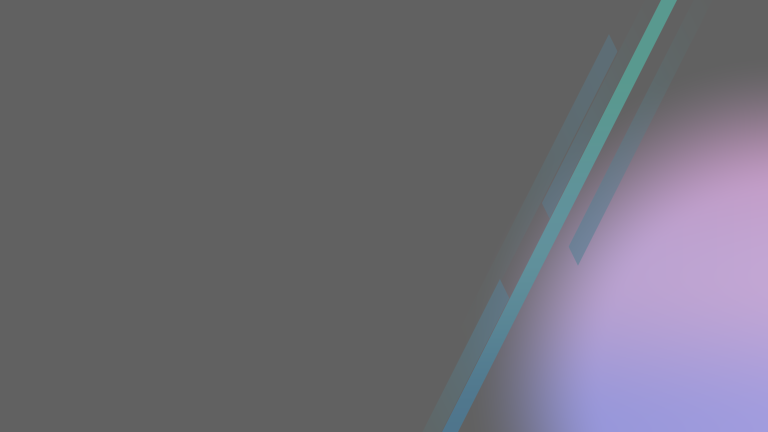
A Shadertoy shader for this background:

```glsl
#define BASE_GREY vec3(0.38)
#define BEAM_FOOT 1.0417
#define BEAM_LEAN 0.507
#define BEAM_HALF_WIDTH 0.0185
#define GLOW_CENTER vec2(1.829, 0.12)
#define GLOW_INNER 0.43
#define GLOW_OUTER 0.76
#define STREAK_BLUE vec3(0.34, 0.50, 0.58)
#define STREAK_GREEN vec3(0.34, 0.47, 0.45)

// Three-stop vertical gradient
vec3 gradient3(vec3 low, vec3 mid, vec3 high, float midpoint, float top, float t) {
    vec3 lower = mix(low, mid, smoothstep(0.0, midpoint, t));
    return mix(lower, high, smoothstep(midpoint, top, t));
}

// Antialiased coverage of the interval [left, right]
float band(float x, float left, float right, float aa) {
    return smoothstep(left - aa, left + aa, x) * (1.0 - smoothstep(right - aa, right + aa, x));
}

// Slanted strip with a cut end at cap, fading along direction (+1 up, -1 down)
vec3 addStreak(vec3 color, vec2 q, vec2 span, float cap, float direction,
               float reach, float strength, float aa) {
    float along = direction * (q.y + q.x - cap);
    float fade = 1.0 - smoothstep(0.0, reach, along);
    float mask = band(q.x, span.x, span.y, aa) * smoothstep(-aa, aa, along);
    vec3 tint = mix(STREAK_GREEN, STREAK_BLUE, fade);
    return mix(color, tint, mask * fade * strength);
}

// Soft pastel light, blue below and pink above
vec3 addGlow(vec3 color, vec2 p) {
    vec3 tint = gradient3(vec3(0.61, 0.60, 0.86), vec3(0.74, 0.64, 0.82),
                          vec3(0.74, 0.58, 0.74), 0.36, 0.75, p.y);
    tint += vec3(0.10, 0.05, 0.04) * (p.x - 1.55);
    float amount = 1.0 - smoothstep(GLOW_INNER, GLOW_OUTER, length(p - GLOW_CENTER));
    return mix(color, tint, amount);
}

void mainImage(out vec4 fragColor, in vec2 fragCoord) {
    vec2 p = fragCoord / iResolution.y;
    float aa = 0.8 / iResolution.y;

    // Skewed coordinates: x is the horizontal offset from the beam axis
    vec2 q = vec2(p.x - BEAM_FOOT - BEAM_LEAN * p.y, p.y);

    vec3 color = addGlow(BASE_GREY, p);

    // Faint strips beside the beam
    color = addStreak(color, q, vec2(-0.099, -0.059), 0.822, -1.0, 0.80, 0.40, aa);
    color = addStreak(color, q, vec2(-0.056, -0.020), 0.474, 1.0, 0.60, 0.45, aa);
    color = addStreak(color, q, vec2(-0.064, -0.020), 0.290, -1.0, 0.60, 0.55, aa);
    color = addStreak(color, q, vec2(0.057, 0.101), 0.486, 1.0, 0.75, 0.60, aa);

    // Main beam
    vec3 beam = gradient3(vec3(0.31, 0.46, 0.55), vec3(0.38, 0.57, 0.61),
                          vec3(0.35, 0.60, 0.56), 0.45, 0.85, p.y);
    color = mix(color, beam, band(q.x, -BEAM_HALF_WIDTH, BEAM_HALF_WIDTH, aa));

    fragColor = vec4(color, 1.0);
}
```
